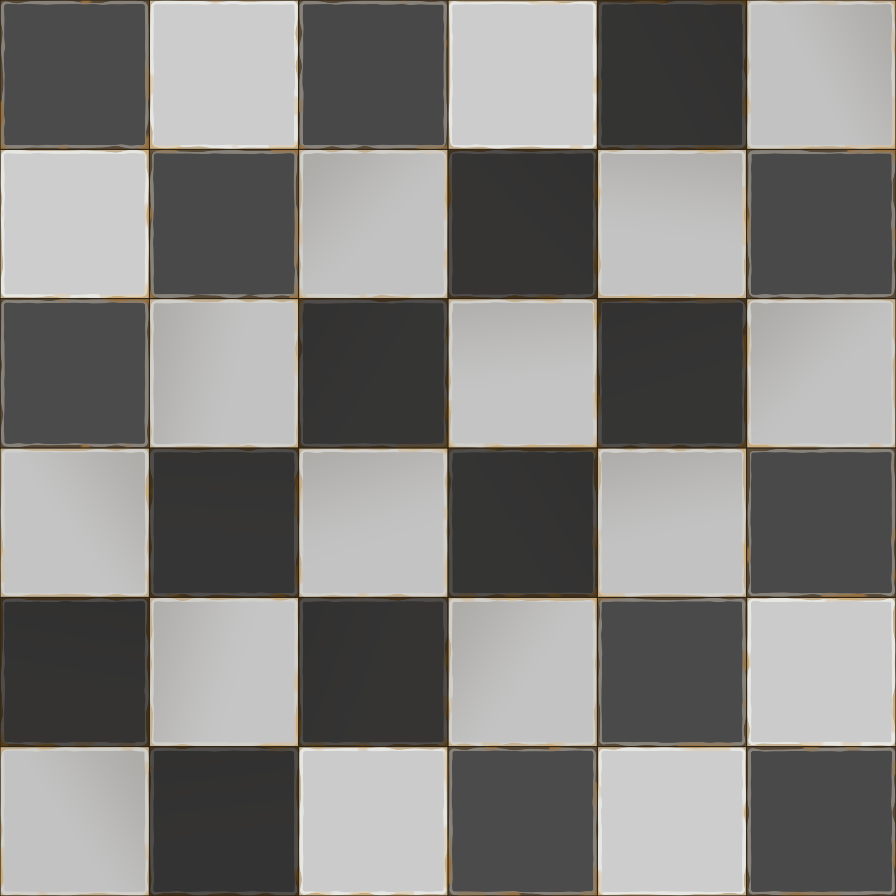
This pattern is drawn by a three.js fragment shader. Its source:

```glsl
// A six by six checkerboard of worn light and dark ceramic tiles.
// Each tile is layered by its distance from the edge: a dark seam, a rusty
// skirt, a wavering glazed rim and a face that is either clean or shaded.

varying vec2 vUv;

float hash(vec2 p) {
  vec3 q = fract(p.xyx * vec3(0.1031, 0.1030, 0.0973));
  q += dot(q, q.yzx + 33.33);
  return fract((q.x + q.y) * q.z);
}

float noise(vec2 p) {
  vec2 i = floor(p);
  vec2 f = fract(p);
  f = f * f * (3.0 - 2.0 * f);
  return mix(mix(hash(i), hash(i + vec2(1.0, 0.0)), f.x),
             mix(hash(i + vec2(0.0, 1.0)), hash(i + 1.0), f.x), f.y);
}

// Depth inside the unit tile, with corners of the given radius.
float depthInside(vec2 p, float radius) {
  vec2 q = abs(p) - 0.5 + radius;
  return radius - length(max(q, 0.0)) - min(max(q.x, q.y), 0.0);
}

// Antialiased coverage of everything deeper than a limit.
float cover(float depth, float limit, float pixel) {
  return smoothstep(-0.5, 0.5, (depth - limit) / pixel);
}

void main() {
  vec2 grid = vUv * 6.0;
  vec2 cell = floor(grid);
  vec2 p = fract(grid) - 0.5;
  float pixel = max(fwidth(grid.y), 0.0005);

  // Tile kind: alternating tone, with shaded tiles gathered on the diagonal.
  float light = 1.0 - mod(cell.x + cell.y, 2.0);
  float shaded = step(abs(cell.x - cell.y), 0.6 + 3.0 * hash(cell + 17.0));

  // Face: a soft warm shadow falls from a random upper side of shaded tiles.
  float angle = mix(0.4, 3.0, hash(cell + 41.0));
  float shadow = smoothstep(-0.15, 0.72, dot(p, vec2(cos(angle), sin(angle))));
  vec3 darkFace = mix(vec3(0.288), vec3(0.207, 0.204, 0.202) - 0.012 * shadow, shaded);
  vec3 lightFace = mix(vec3(0.797), vec3(0.767) - vec3(0.085, 0.092, 0.105) * shadow, shaded);
  vec3 face = mix(darkFace, lightFace, light);
  face += 0.012 * (hash(cell + 73.0) - 0.5);

  // Rim and skirt colours for the four kinds of tile.
  vec3 darkRim = mix(vec3(0.53, 0.51, 0.48), vec3(0.31, 0.30, 0.285), shaded);
  vec3 lightRim = mix(vec3(0.90, 0.90, 0.89), vec3(0.82, 0.81, 0.79), shaded);
  vec3 rim = mix(darkRim, lightRim, light);
  vec3 darkSkirt = mix(vec3(0.35, 0.29, 0.22), vec3(0.25, 0.19, 0.11), shaded);
  vec3 skirt = mix(darkSkirt, vec3(0.77, 0.69, 0.57), light);

  // Rust patches, heavier toward the lower right of each tile.
  float rust = smoothstep(0.66, 0.80, noise(grid * 7.0 + 9.0) + 0.13 * (p.x - p.y));
  vec3 rustColor = mix(mix(vec3(0.60, 0.44, 0.24), vec3(0.33, 0.23, 0.09), shaded),
                       vec3(0.80, 0.68, 0.49), light);
  skirt = mix(skirt, rustColor, rust);
  rim = mix(rim, rustColor, 0.35 * rust);

  // Layers from the seam inward, with uneven rim edges.
  float waver = noise(grid * 9.0);
  float ripple = noise(grid * 16.0 + 50.0) - 0.5;
  float depth = depthInside(p, 0.045);
  vec3 color = vec3(0.18, 0.145, 0.09);
  color = mix(color, skirt, cover(depthInside(p, 0.008), 0.004, pixel));
  color = mix(color, rim, cover(depth, 0.005 + 0.021 * waver * waver, pixel));
  color = mix(color, face, cover(depth, 0.029 + 0.009 * ripple, pixel));

  gl_FragColor = vec4(color, 1.0);
}
```
